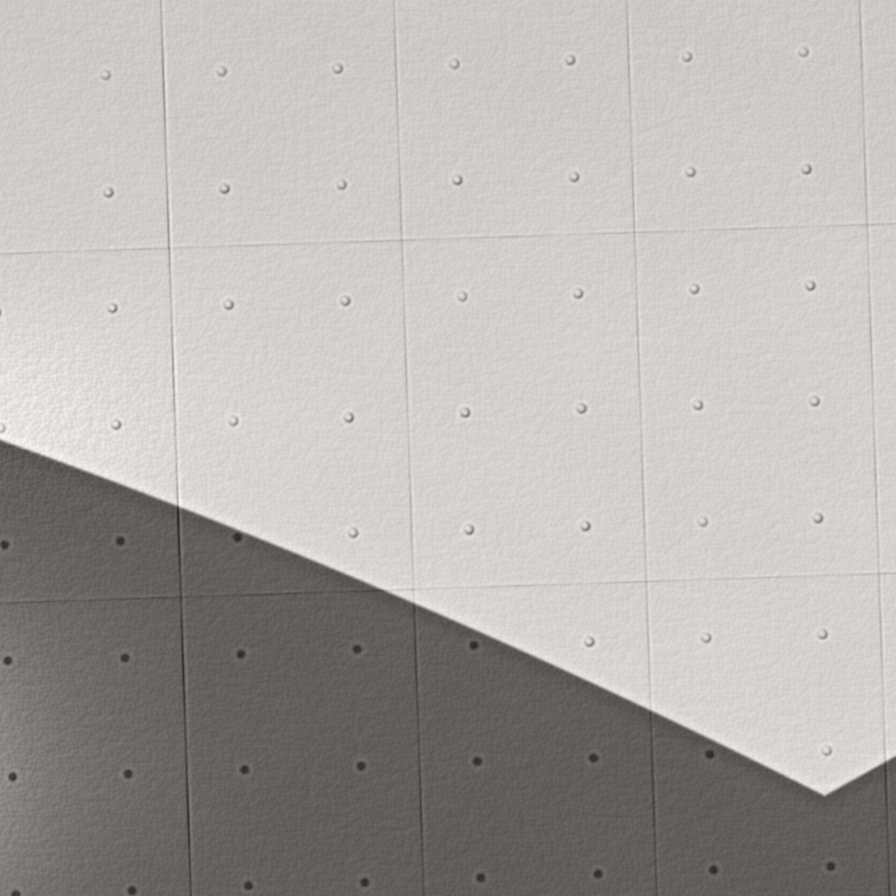
Write a Shadertoy shader that draws this texture.

```glsl
vec2 hash2(vec2 p) {
    p = vec2(dot(p, vec2(127.1, 311.7)), dot(p, vec2(269.5, 183.3)));
    return fract(sin(p) * 43758.55);
}

// Distance to the nearest scattered feature point
float cellular(vec2 p) {
    vec2 cell = floor(p), local = fract(p);
    float nearest = 2.0;
    for (int y = -1; y <= 1; y++)
        for (int x = -1; x <= 1; x++) {
            vec2 o = vec2(x, y);
            nearest = min(nearest, length(o + hash2(cell + o) - local));
        }
    return nearest;
}

// Relief of a cellular surface lit from the upper left
float emboss(vec2 p) {
    return cellular(p) - cellular(p + vec2(0.5, -0.4));
}

float bell(float d, float width) {
    return exp(-d * d / (width * width));
}

// Dark joint with a pale lip on one side
float groove(float d) {
    return bell(d, 0.0014) - 0.4 * bell(d - 0.0032, 0.0017);
}

// Signed distance to the shadow border, positive in the light
float lightDistance(vec2 uv) {
    float falling = 0.509 - 0.357 * uv.x - 0.081 * uv.x * uv.x;
    float rising = 0.112 + 0.557 * (uv.x - 0.9206);
    return (uv.y - max(falling, rising)) * 0.91;
}

void mainImage(out vec4 fragColor, in vec2 fragCoord) {
    vec2 uv = fragCoord / iResolution.xy;
    float px = 1.0 / iResolution.y;

    // Slightly tilted lattice with one tie hole per unit
    vec2 p = uv - vec2(0.1172, 0.9154);
    vec2 q = vec2(dot(p, vec2(0.9994, 0.0336)), dot(p, vec2(-0.0336, 0.9994))) / 0.1299;

    float d = lightDistance(uv);
    float lit = smoothstep(-0.0022 - 0.5 * px, 0.0022 + 0.5 * px, d);

    // Sunlit concrete
    vec3 sun = mix(vec3(0.827, 0.816, 0.812), vec3(0.803, 0.786, 0.785), smoothstep(0.55, 1.0, uv.y));
    float glow = bell(uv.x, 0.2) * bell(uv.y - 0.54, 0.11);
    sun += vec3(0.06, 0.064, 0.064) * glow;
    sun += 0.022 * exp(-max(d, 0.0) / 0.07) + 0.04 * bell(d - 0.004, 0.006);

    // Shaded concrete, with reflected light at the lower left
    float bounce = exp(-uv.x / 0.11) * bell(uv.y - 0.14, 0.2);
    vec3 shade = vec3(0.383, 0.367, 0.363) + vec3(0.165, 0.17, 0.168) * bounce;
    shade -= 0.035 * bell(d + 0.006, 0.009);
    vec3 col = mix(shade, sun, lit);

    // Fine grain, board streaks and broad mottling
    float grain = emboss(uv * 210.0) + 0.5 * emboss(uv * 95.0 + 17.0);
    float streak = cellular(q * vec2(3.0, 22.0)) - 0.5;
    float mottle = sin(q.x * 2.3 + 1.4 * sin(q.y * 1.7)) * sin(q.y * 2.9 + sin(q.x * 1.3));
    col += grain * (0.036 + 0.03 * glow + 0.025 * bounce * (1.0 - lit));
    col += 0.017 * streak + 0.004 * mottle;

    // Panel joints: two holes wide, three holes high
    vec2 panel = (q - vec2(0.5, -1.5)) / vec2(2.0, 3.0) + 0.5;
    vec2 joint = (fract(panel) - 0.5) * vec2(2.0, 3.0) * 0.1299;
    float wear = 0.75 + 0.25 * sin(q.y * 5.0 + 2.0 * sin(q.x * 3.0));
    float upright = abs(floor(panel.x)) < 0.5 ? 0.2 : 0.11;
    col -= upright * wear * groove(joint.x);
    col -= 0.075 * (0.75 + 0.25 * sin(q.x * 6.0)) * groove(joint.y);

    // Tie holes: crescents in the light, dark pits in the shade
    vec2 rnd = hash2(floor(q + 0.5));
    vec2 h = (fract(q + 0.5) - 0.5) * 0.1299 + (rnd - 0.5) * 0.0016;
    float r = length(h);
    float facing = 0.5 + 0.5 * dot(h, vec2(0.707, -0.707)) / max(r, 0.0001);
    float crescent = bell(r - 0.0042, 0.0019) * (0.12 + 0.88 * facing);
    float highlight = bell(length(h - vec2(-0.0018, 0.0018)), 0.0028) + 0.5 * bell(r - 0.0085, 0.0018);
    float pit = 1.0 - smoothstep(0.0025, 0.0055 + px, r);
    float sunHole = 0.07 * highlight - (0.2 + 0.14 * rnd.x) * crescent;
    float shadeHole = 0.035 * bell(r - 0.0085, 0.002) - (0.17 + 0.12 * bounce) * pit;
    col += mix(shadeHole, sunHole, lit);

    fragColor = vec4(clamp(col, 0.0, 1.0), 1.0);
}
```
